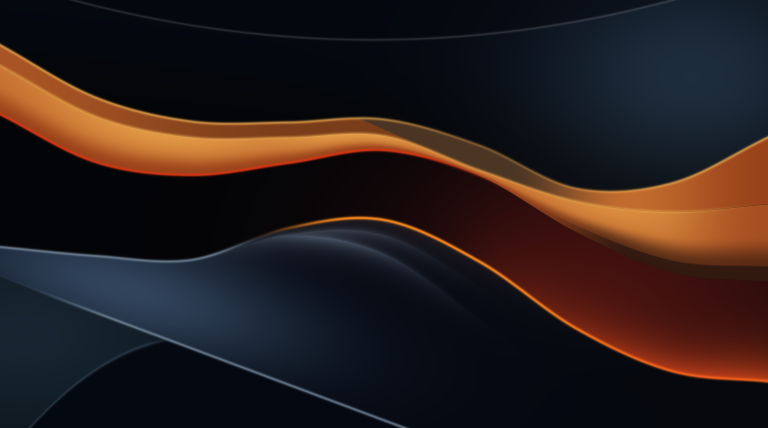
Give the GLSL for this background, as a WebGL 1 fragment shader.

```glsl
precision highp float;

// Flowing satin ribbons over a near-black navy ground: a copper and gold band,
// a maroon sheet with an ember rim, and a steel-blue sheet. Each border is a
// smooth nine-knot curve whose signed distance drives fills, rims and glows.

uniform vec2 u_resolution;

const vec3 INK    = vec3(0.016, 0.020, 0.032);
const vec3 NAVY   = vec3(0.016, 0.032, 0.065);
const vec3 TEAL   = vec3(0.085, 0.140, 0.185);
const vec3 STEEL  = vec3(0.190, 0.265, 0.360);
const vec3 ICE    = vec3(0.480, 0.560, 0.640);
const vec3 MAROON = vec3(0.210, 0.040, 0.028);
const vec3 EMBER  = vec3(0.620, 0.210, 0.060);
const vec3 FLAME  = vec3(1.000, 0.550, 0.110);
const vec3 RED    = vec3(0.860, 0.210, 0.070);
const vec3 RUST   = vec3(0.600, 0.260, 0.105);
const vec3 COPPER = vec3(0.660, 0.330, 0.140);
const vec3 BRONZE = vec3(0.480, 0.240, 0.100);
const vec3 AMBER  = vec3(0.760, 0.420, 0.180);
const vec3 GOLD   = vec3(0.920, 0.650, 0.300);
const vec3 VEIL   = vec3(0.360, 0.250, 0.160);
const float RIM   = 0.0035;   // rim half width, in canvas heights

// Cubic interpolation kernel, four lanes at once.
vec4 kernel(vec4 t) {
  t = min(abs(t), 2.0);
  vec4 inner = 1.0 + t * t * (1.5 * t - 2.5);
  vec4 outer = 2.0 + t * (-4.0 + t * (2.5 - 0.5 * t));
  return mix(inner, outer, step(1.0, t));
}

// Height of a curve with nine evenly spaced knots and straight end tangents.
float height(float x, vec4 a, vec4 b, float c) {
  float t = 8.0 * x;
  vec4 ends = vec4(2.0 * a.x - a.y, c, 2.0 * c - b.w, 0.0);
  return dot(a, kernel(t - vec4(0.0, 1.0, 2.0, 3.0)))
       + dot(b, kernel(t - vec4(4.0, 5.0, 6.0, 7.0)))
       + dot(ends, kernel(t - vec4(-1.0, 8.0, 9.0, 20.0)));
}

// Approximate signed distance to the curve, positive above it.
float edge(vec2 uv, vec4 a, vec4 b, float c) {
  float h = height(uv.x, a, b, c);
  float slope = (height(uv.x + 0.002, a, b, c) - h) / 0.002;
  slope *= u_resolution.y / u_resolution.x;
  return (uv.y - h) / sqrt(1.0 + slope * slope);
}

float cover(float d) {
  float w = 0.8 / u_resolution.y;
  return smoothstep(-w, w, d);
}

float bell(float d, float width) {
  d /= width;
  return exp(-d * d);
}

float glow(vec2 q, vec2 size) {
  q /= size;
  return exp(-dot(q, q));
}

void main() {
  vec2 uv = gl_FragCoord.xy / u_resolution;
  float x = uv.x;

  // Borders, from the top of the canvas down.
  float top    = edge(uv, vec4(0.895, 0.772, 0.716, 0.714), vec4(0.721, 0.660, 0.560, 0.572), 0.679);
  float fold   = edge(uv, vec4(0.847, 0.728, 0.679, 0.679), vec4(0.683, 0.602, 0.530, 0.505), 0.523);
  float under  = edge(uv, vec4(0.733, 0.621, 0.591, 0.619), vec4(0.649, 0.588, 0.458, 0.363), 0.342);
  float crest  = edge(uv, vec4(0.423, 0.402, 0.393, 0.467), vec4(0.486, 0.388, 0.233, 0.133), 0.109);
  float sheenA = edge(uv, vec4(0.423, 0.402, 0.393, 0.451), vec4(0.449, 0.326, 0.163, 0.050), 0.0);
  float sheenB = edge(uv, vec4(0.423, 0.402, 0.393, 0.448), vec4(0.405, 0.250, 0.080, 0.0), 0.0);

  // Ground with a teal glow at upper right and a fine arc along the top.
  vec3 col = mix(INK, NAVY, 0.8 * smoothstep(0.75, 1.0, uv.y + 0.2 * x));
  col += vec3(0.100, 0.145, 0.180) * glow(uv - vec2(0.90, 0.82), vec2(0.21, 0.27));
  col += vec3(0.015, 0.022, 0.030) * glow(uv - vec2(0.0, 0.53), vec2(0.16, 0.13));
  float arc = uv.y - 0.907 - 0.61 * (x - 0.485) * (x - 0.485);
  col = mix(col, NAVY * 0.8, 0.5 * cover(arc));
  col += 0.13 * bell(arc, 0.003) * vec3(1.0, 0.95, 0.95);

  // Maroon sheet, burning towards its lower right rim.
  vec3 sheet = INK * 0.8 + MAROON * glow(uv - vec2(0.76, 0.38), vec2(0.25, 0.30));
  sheet += 0.35 * MAROON * smoothstep(0.7, 1.0, x);
  sheet += EMBER * exp(-max(crest, 0.0) / 0.06) * smoothstep(0.55, 0.95, x);
  col = mix(col, sheet, cover(-under) * cover(crest));

  // Upper band of the ribbon: copper, then a sheer veil, then gold.
  float sheer = cover(x - 0.47 + 1.27 * (uv.y - 0.721));
  float right = smoothstep(0.66, 0.82, x);
  vec3 band = mix(COPPER, BRONZE, smoothstep(0.0, 0.4, x));
  vec3 veil = mix(col, VEIL, 0.8);
  veil = mix(veil, mix(AMBER, RUST, smoothstep(0.82, 1.0, x)), right);
  band = mix(band, veil, sheer);
  col = mix(col, band, cover(-top) * cover(fold));

  // Lower band of the ribbon: satin highlights below the fold.
  float across = clamp(-fold / max(under - fold, 0.001), 0.0, 1.0);
  float shine = bell(x - 0.21, 0.17) + bell(x - 0.47, 0.09) + 0.75 * bell(x - 0.80, 0.13);
  vec3 satin = mix(AMBER, RUST, smoothstep(0.35, 1.0, across));
  satin = mix(satin, GOLD, 0.75 * min(shine, 1.0) * (1.0 - smoothstep(0.0, 0.85, across)));
  satin = mix(satin, RUST, 0.7 * smoothstep(0.85, 1.0, x));
  float thin = 0.45 * smoothstep(0.4, 0.8, across) + 0.25 * smoothstep(0.79, 0.82, across);
  col = mix(col, satin, cover(-fold) * cover(under) * (1.0 - right * thin));

  // Ribbon rims.
  col = mix(col, GOLD, bell(top, RIM) * (0.75 - 0.4 * bell(x - 0.65, 0.15)));
  col = mix(col, GOLD, 0.55 * bell(fold, RIM) * (1.0 - smoothstep(0.85, 1.0, x)));
  col = mix(col, RED, 0.9 * bell(under, RIM) * (1.0 - smoothstep(0.52, 0.68, x)));

  // Steel-blue sheet with a slanted glow and a warm tint under its crest.
  vec2 q = uv - vec2(0.16, 0.325);
  q.y += 0.45 * q.x;
  vec3 blue = mix(NAVY, INK * 1.5, smoothstep(0.6, 1.0, x));
  blue += (STEEL - NAVY) * glow(q, vec2(0.24, 0.14));
  float depth = max(-crest, 0.0);
  blue += vec3(0.12, 0.075, 0.065) * exp(-depth / 0.04) * bell(x - 0.53, 0.17);
  float soft = bell(x - 0.45, 0.11);
  blue += 0.30 * ICE * soft * exp(-abs(sheenA) / mix(0.022, 0.007, cover(sheenA)));
  blue += 0.35 * ICE * soft * exp(-abs(sheenB) / mix(0.024, 0.006, cover(sheenB)));

  // Corner below the slanted blue edge, split by a faint arc.
  float slant = (uv.y - 0.353 + 0.67 * x) * 0.93;
  float u = x - 0.039;
  float bend = (uv.y - 1.97 * u + 4.6 * u * u) * 0.7;
  float near = 1.0 - smoothstep(0.19, 0.24, x);
  vec3 corner = mix(NAVY, TEAL * (0.55 + 0.5 * glow(uv - vec2(0.03, 0.22), vec2(0.2))), near * cover(bend));
  corner += 0.18 * ICE * near * bell(bend, 0.003);
  blue = mix(blue, corner, cover(-slant));
  blue = mix(blue, ICE, 0.75 * bell(slant, RIM) * smoothstep(0.01, 0.16, x));
  col = mix(col, blue, cover(-crest));

  // Crest rim: cool on the left, fiery on the right.
  col = mix(col, ICE, 0.75 * bell(crest, RIM) * (1.0 - smoothstep(0.27, 0.36, x)));
  vec3 fire = mix(FLAME, vec3(0.95, 0.38, 0.10), smoothstep(0.6, 0.9, x));
  col = mix(col, fire, 0.95 * bell(crest, RIM * 1.1) * smoothstep(0.31, 0.46, x));

  gl_FragColor = vec4(clamp(col, 0.0, 1.0), 1.0);
}
```
